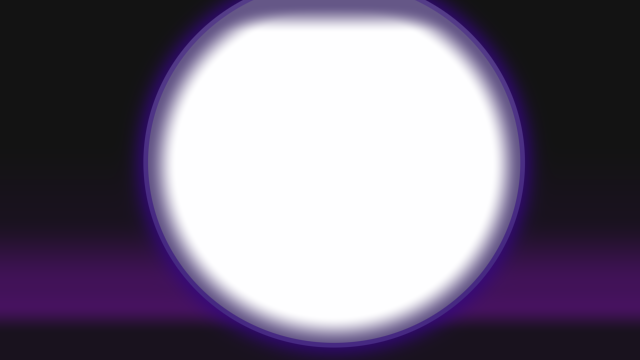
Reproduce this background procedurally as a Shadertoy shader.

```glsl
// A white glowing disc with a violet rim, before a dark wall with a purple band of light.

// Geometry, in canvas heights; x is measured from the canvas centre
const vec2 DISC_CENTER = vec2(0.0394, 0.5486);
const vec2 DISC_RADII = vec2(0.530, 0.514);
const float RIM_WIDTH = 0.013;
const float SHADE_START = 0.012;
const float SHADE_END = 0.092;
const float SHADE_DROP = 0.006;
const float GLOW_REACH = 0.052;

// Heights of the light band
const float BAND_BOTTOM = 0.072;
const float BAND_LOW = 0.150;
const float BAND_HIGH = 0.205;
const float BAND_TOP = 0.405;

// Colours
const vec3 WALL_TOP = vec3(0.074, 0.074, 0.074);
const vec3 WALL_LOW = vec3(0.098, 0.071, 0.118);
const vec3 BAND = vec3(0.275, 0.072, 0.372);
const vec3 GLOW = vec3(0.205, 0.025, 0.500);
const vec3 RIM_LOW = vec3(0.275, 0.160, 0.510);
const vec3 RIM_HIGH = vec3(0.330, 0.235, 0.535);
const vec3 SHADE = vec3(0.395, 0.340, 0.530);
const vec3 DISC = vec3(0.996, 0.996, 1.0);

// Approximate signed distance to an ellipse, negative inside
float ellipseDistance(vec2 p, vec2 radii) {
    float k = length(p / radii);
    float slope = length(p / (radii * radii));
    return k * (k - 1.0) / max(slope, 1e-4);
}

// Dark wall and its asymmetric band of light
vec3 wallColor(float y) {
    vec3 wall = mix(WALL_LOW, WALL_TOP, smoothstep(0.38, 0.62, y));
    float band = smoothstep(BAND_BOTTOM, BAND_LOW, y)
               * (1.0 - smoothstep(BAND_HIGH, BAND_TOP, y));
    float peak = mix(1.0, 0.9, smoothstep(BAND_LOW, BAND_HIGH, y));
    return mix(wall, BAND, band * peak);
}

// White disc with a soft inner shade, also along the top of the canvas
vec3 discColor(vec2 p) {
    vec2 shifted = p - DISC_CENTER + vec2(0.0, SHADE_DROP);
    float sideDepth = -ellipseDistance(shifted, DISC_RADII);
    float topDepth = 1.0 - p.y;
    float light = smoothstep(SHADE_START, SHADE_END, sideDepth)
                * smoothstep(SHADE_START, SHADE_END, topDepth);
    return mix(SHADE, DISC, light);
}

void mainImage(out vec4 fragColor, in vec2 fragCoord) {
    vec2 p = (fragCoord - vec2(0.5 * iResolution.x, 0.0)) / iResolution.y;
    float edge = 0.75 / iResolution.y;
    float dist = ellipseDistance(p - DISC_CENTER, DISC_RADII);

    // Wall and outer glow
    vec3 color = wallColor(p.y);
    float spread = max(dist, 0.0) / GLOW_REACH;
    color = mix(color, GLOW, 0.68 * exp(-1.6 * spread * (0.5 + spread)));

    // Rim, then the disc inside it
    vec3 rim = mix(RIM_LOW, RIM_HIGH, smoothstep(0.3, 1.0, p.y));
    color = mix(color, rim, 1.0 - smoothstep(-edge, edge, dist));
    float inner = dist + RIM_WIDTH;
    color = mix(color, discColor(p), 1.0 - smoothstep(-edge, edge, inner));

    fragColor = vec4(color, 1.0);
}
```
